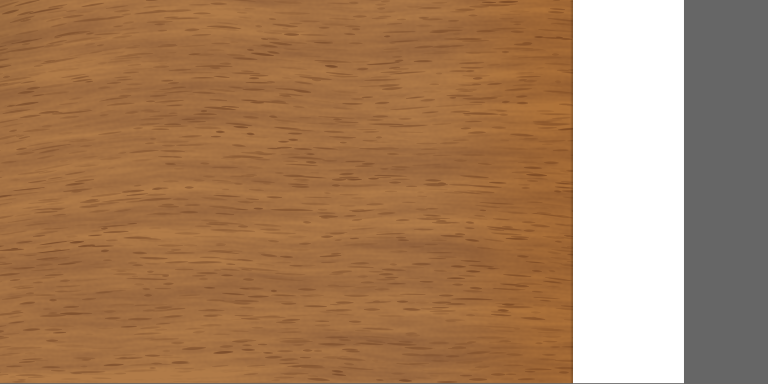
Write a WebGL 1 fragment shader that draws this texture.

```glsl
precision highp float;
// A plank of brown oak beside a white strip and a grey strip.
// Stretched gradient noise gives the growth bands and fibres; jittered grids
// of thin tapered strokes give the pores, all following a bent grain.
uniform vec2 u_resolution;

float hash(vec2 p) {
  vec3 q = fract(p.xyx * vec3(0.1031, 0.1030, 0.0973));
  q += dot(q, q.yzx + 33.33);
  return fract((q.x + q.y) * q.z);
}

float cornerSlope(vec2 cell, vec2 offset) {
  float angle = 6.2832 * hash(cell);
  return dot(vec2(cos(angle), sin(angle)), offset);
}

// Gradient noise, roughly -0.7 to 0.7
float noise(vec2 p) {
  vec2 i = floor(p), f = p - i;
  vec2 u = f * f * f * (f * (f * 6.0 - 15.0) + 10.0);
  vec2 e = vec2(1.0, 0.0);
  return mix(
    mix(cornerSlope(i, f), cornerSlope(i + e.xy, f - e.xy), u.x),
    mix(cornerSlope(i + e.yx, f - e.yx), cornerSlope(i + e.xx, f - e.xx), u.x),
    u.y);
}

// Bends the coordinates so that straight bands follow the grain
vec2 alongGrain(vec2 p) {
  float rise = 0.06 * exp(-4.0 * p.x) * (0.4 + p.y);
  float wave = 0.035 * noise(p * vec2(1.6, 2.5) + 7.0);
  float ripple = 0.006 * noise(p * vec2(6.0, 9.0) + 31.0);
  return vec2(p.x, p.y + rise + 0.014 * p.x + wave + ripple);
}

// One jittered stroke per cell, pointed at both ends
float poreLayer(vec2 g, vec2 size, float seed, float pixel) {
  float row = floor(g.y / size.y);
  g.x += size.x * hash(vec2(row, seed));
  vec2 cell = vec2(floor(g.x / size.x), row);
  vec2 id = cell + seed * 17.0 + 50.0;
  vec2 jitter = vec2(hash(id), hash(id + 3.7)) - 0.5;
  vec2 d = g - (cell + 0.5 + jitter * vec2(0.3, 0.45)) * size;
  d.y += d.x * (0.06 * hash(id + 9.1) - 0.02);
  float halfLength = size.x * mix(0.1, 0.34, hash(id + 5.3));
  float taper = 1.0 - pow(min(abs(d.x) / halfLength, 1.0), 2.0);
  float halfWidth = mix(0.0014, 0.0031, hash(id + 11.9)) * taper;
  float stroke = 1.0 - smoothstep(-0.6 * pixel, 0.8 * pixel, abs(d.y) - halfWidth);
  float ends = smoothstep(0.0, 0.25, taper);
  return stroke * ends * smoothstep(0.25, 1.0, hash(id + 21.3));
}

vec3 oak(vec2 p, float pixel) {
  vec2 g = alongGrain(p);

  // Broad bands, narrow streaks, fibres and fine speckle
  float broad = noise(g * vec2(1.3, 13.0) + 4.0);
  float streak = noise(g * vec2(3.0, 36.0) + 19.0);
  float fibre = noise(g * vec2(11.0, 105.0) + 43.0);
  float speckle = noise(p * vec2(85.0, 120.0));
  float tone = 0.66 + 0.62 * broad + 0.48 * streak + 0.32 * fibre + 0.14 * speckle;
  vec3 color = mix(vec3(0.560, 0.373, 0.230), vec3(0.682, 0.474, 0.278),
                   clamp(tone, -0.1, 1.1));

  // Pores gather in the darker growth bands
  float pores = 0.0;
  for (int i = 0; i < 4; i++) {
    float k = float(i);
    vec2 size = vec2(0.085 + 0.03 * k, 0.0165 + 0.0023 * k);
    pores = max(pores, poreLayer(g + 0.37 * k, size, k + 1.0, pixel));
  }
  float gather = clamp(0.65 - 0.8 * noise(g * vec2(2.0, 17.0) + 61.0), 0.25, 1.0);
  color = mix(color, vec3(0.455, 0.275, 0.150), 0.8 * pores * gather);

  // Warmer, deeper colour toward the right end, with a dark rim
  float warm = smoothstep(1.05, 1.49, p.x);
  color *= mix(vec3(1.0), vec3(0.985, 0.925, 0.79), warm);
  color *= 1.0 - 0.2 * smoothstep(1.484, 1.492, p.x);
  color *= 1.0 - 0.06 * smoothstep(0.2, 0.0, p.x) * smoothstep(0.6, 1.0, p.y);
  return color;
}

void main() {
  vec2 p = gl_FragCoord.xy / u_resolution.y;
  float pixel = 1.0 / u_resolution.y;
  float soft = 0.5 * pixel;
  vec3 grey = vec3(0.4);

  vec3 color = oak(p, pixel);
  color = mix(color, vec3(1.0), smoothstep(-soft, soft, p.x - 1.492));
  color = mix(color, grey, smoothstep(-soft, soft, p.x - 1.781));

  // Thin grey line under the plank and the white strip
  color = mix(grey, color, smoothstep(-soft, soft, p.y - 0.002));
  gl_FragColor = vec4(color, 1.0);
}
```
